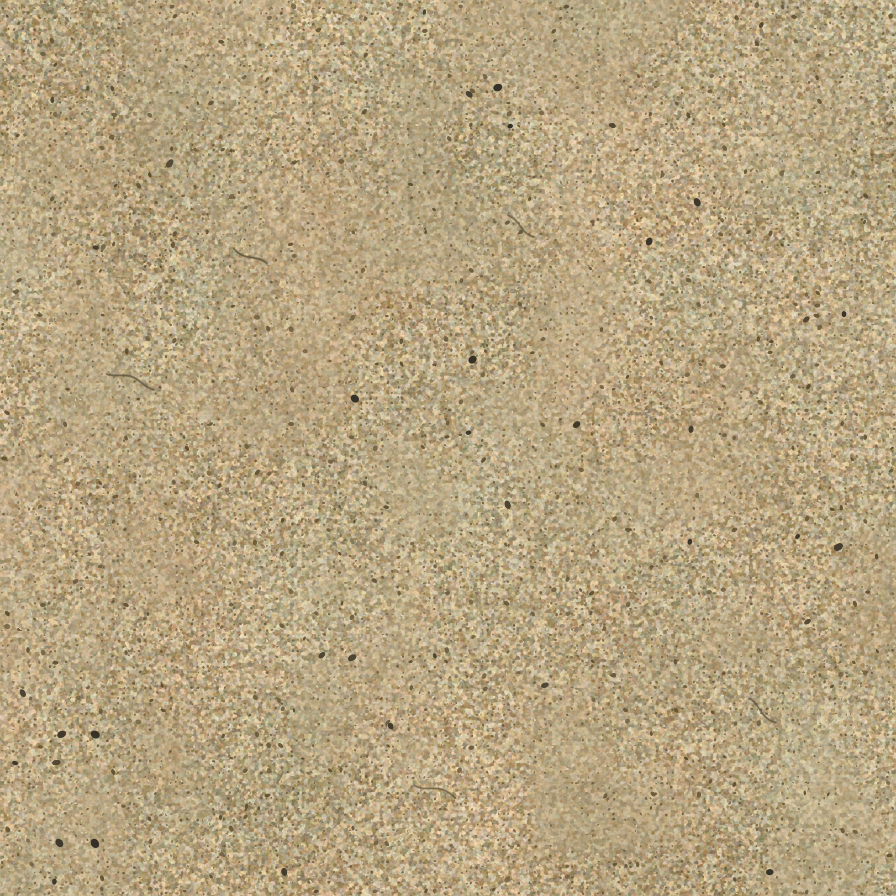
Write a Shadertoy shader that draws this texture.

```glsl
#define SAND vec3(0.732, 0.662, 0.522)
#define DARK_GRAIN vec3(0.45, 0.385, 0.26)
#define OCHRE_GRAIN vec3(0.62, 0.49, 0.29)
#define LIGHT_GRAIN vec3(0.89, 0.84, 0.72)
#define PEBBLE vec3(0.17, 0.16, 0.13)
#define TWIG vec3(0.36, 0.32, 0.23)
#define GRAIN_SCALE 250.0
#define DUST_SCALE 430.0
#define GRAIN_CONTRAST 0.25
#define DUST_CONTRAST 0.13
#define PATCH_CONTRAST 0.10
#define TWIG_COUNT 5

vec3 hash3(vec2 p) {
    vec3 q = fract(p.xyx * vec3(0.1031, 0.1030, 0.0973));
    q += dot(q, q.yxz + 33.33);
    return fract((q.xxy + q.yzz) * q.zyx);
}

float valueNoise(vec2 p) {
    vec2 cell = floor(p), f = fract(p);
    f = f * f * (3.0 - 2.0 * f);
    float bottom = mix(hash3(cell).x, hash3(cell + vec2(1, 0)).x, f.x);
    float top = mix(hash3(cell + vec2(0, 1)).x, hash3(cell + vec2(1, 1)).x, f.x);
    return mix(bottom, top, f.y);
}

float fbm(vec2 p) {
    float sum = 0.0, weight = 0.5;
    for (int i = 0; i < 5; i++) {
        sum += weight * valueNoise(p);
        p = mat2(1.6, 1.2, -1.2, 1.6) * p + 17.0;
        weight *= 0.5;
    }
    return sum;
}

// Packed grains: random values blended softly between jittered cell centres
vec3 packedGrains(vec2 p) {
    vec2 cell = floor(p);
    vec4 sum = vec4(0.0);
    for (int y = -1; y <= 1; y++)
    for (int x = -1; x <= 1; x++) {
        vec2 id = cell + vec2(x, y);
        vec2 d = id + 0.1 + 0.8 * hash3(id + 71.0).xy - p;
        sum += vec4(hash3(id), 1.0) * exp(-9.0 * dot(d, d));
    }
    return sum.rgb / sum.a;
}

// Scattered oval stones: x is coverage, y a random shade
vec2 scatter(vec2 uv, float scale, float chance, float radius, float seed) {
    vec2 p = uv * scale, id = floor(p) + seed;
    vec3 place = hash3(id), form = hash3(id + 131.0);
    vec2 d = fract(p) - mix(vec2(0.32), vec2(0.68), place.xy);
    float angle = 6.2832 * form.x, c = cos(angle), s = sin(angle);
    d = mat2(c, -s, s, c) * d * vec2(1.0, 1.2 + 0.5 * form.y);
    float edge = 0.7 * scale / iResolution.y;
    float size = radius * mix(0.55, 1.0, form.z);
    float cover = 1.0 - smoothstep(-edge, edge, length(d) - size);
    return vec2(cover * step(place.z, chance), form.y);
}

// Thin bent twigs, all lying down to the right
float twigs(vec2 uv) {
    float cover = 0.0, pixel = 1.0 / iResolution.y;
    for (int i = 0; i < TWIG_COUNT; i++) {
        vec3 h = hash3(vec2(i, 23.0)), k = hash3(vec2(i, 67.0));
        float angle = mix(0.3, 0.7, h.z), c = cos(angle), s = sin(angle);
        vec2 d = mat2(c, s, -s, c) * (uv - mix(vec2(0.1), vec2(0.9), h.xy));
        float halfLength = mix(0.012, 0.034, k.x);
        d.y += 0.003 * sin(d.x * 120.0 + 6.28 * k.y);
        d.x = max(abs(d.x) - halfLength, 0.0);
        float line = 1.0 - smoothstep(-pixel, pixel, length(d) - 0.0011);
        cover = max(cover, line * mix(0.6, 0.9, k.z));
    }
    return cover;
}

void mainImage(out vec4 fragColor, in vec2 fragCoord) {
    vec2 uv = fragCoord / iResolution.y;

    // Broad patches: tone, warmth and how coarse the sand lies
    float tone = fbm(uv * 6.0 + 3.0) - 0.48;
    float warmth = fbm(uv * 9.0 + 40.0) - 0.48;
    float coarse = smoothstep(0.25, 0.65, fbm(uv * 11.0 + 80.0));
    vec3 color = SAND + PATCH_CONTRAST * tone;
    color += warmth * vec3(0.04, -0.02, -0.03);

    // Body of the sand, each grain slightly tinted
    vec3 grain = packedGrains(uv * GRAIN_SCALE) - 0.5;
    vec3 dust = packedGrains(uv * DUST_SCALE + 300.0) - 0.5;
    float roughness = mix(0.65, 1.15, coarse);
    color += roughness * (GRAIN_CONTRAST * grain.x + DUST_CONTRAST * dust.x);
    color += roughness * (grain.y * vec3(0.07, 0.0, -0.08) + grain.z * vec3(0.03, -0.03, 0.02));

    // Loose coloured grains, denser where the sand is coarse
    vec2 ochre = scatter(uv, 135.0, 0.20 * roughness, 0.30, 11.0);
    color = mix(color, OCHRE_GRAIN + 0.12 * (ochre.y - 0.5), 0.65 * ochre.x);
    vec2 light = scatter(uv, 160.0, 0.15 * roughness, 0.30, 211.0);
    color = mix(color, LIGHT_GRAIN, light.x * mix(0.5, 0.95, light.y));
    vec2 dark = scatter(uv, 170.0, 0.21 * roughness, 0.31, 411.0);
    color = mix(color, DARK_GRAIN + 0.16 * (dark.y - 0.5), 0.8 * dark.x);
    vec2 grit = scatter(uv, 75.0, 0.08 * roughness, 0.26, 611.0);
    color = mix(color, DARK_GRAIN - 0.12 * grit.y, 0.85 * grit.x);

    // Few dark pebbles and twigs on top
    vec2 pebble = scatter(uv, 24.0, 0.07, 0.13, 811.0);
    color = mix(color, mix(PEBBLE, DARK_GRAIN, 0.6 * pebble.y), 0.95 * pebble.x);
    color = mix(color, TWIG, twigs(uv));

    fragColor = vec4(clamp(color, 0.0, 1.0), 1.0);
}
```
